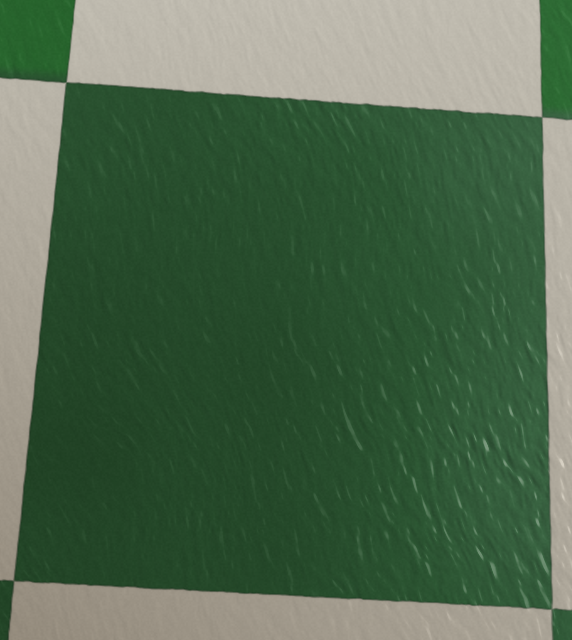
Write a Shadertoy shader that draws this texture.

```glsl
#define GREEN_DARK vec3(0.13, 0.26, 0.145)
#define GREEN_MID vec3(0.17, 0.33, 0.195)
#define GREEN_LIT vec3(0.25, 0.41, 0.285)
#define GREEN_VIVID vec3(0.15, 0.42, 0.17)
#define CREAM_SHADE vec3(0.53, 0.49, 0.43)
#define CREAM_LIT vec3(0.76, 0.745, 0.70)
#define GLINT vec3(0.62, 0.70, 0.62)
#define GRAIN_FREQ vec2(92.0, 36.0)
#define GRAIN_SLANT 0.28
#define RELIEF 0.10
#define SEAM_WIDTH 0.0022

float hash(vec2 p) {
    vec3 q = fract(p.xyx * 0.1031);
    q += dot(q, q.yzx + 33.33);
    return fract((q.x + q.y) * q.z);
}

float noise(vec2 p) {
    vec2 i = floor(p), f = fract(p);
    f = f * f * (3.0 - 2.0 * f);
    return mix(mix(hash(i), hash(i + vec2(1, 0)), f.x),
               mix(hash(i + vec2(0, 1)), hash(i + vec2(1, 1)), f.x), f.y);
}

// Height of the leather: short creases, stretched and bent
float leather(vec2 p) {
    p.x += GRAIN_SLANT * p.y + 0.06 * noise(p * 4.0) + 0.012 * noise(p * 17.0);
    vec2 q = p * GRAIN_FREQ + 50.0;
    return 0.65 * noise(q) + 0.35 * noise(q * 2.1 + 9.0);
}

// Perspective board coordinates: the central square spans 0..1
vec2 boardCoord(vec2 uv) {
    float left = 0.0138 + 0.1176 * uv.y;
    float right = 0.9662 - 0.0227 * uv.y;
    float bottom = 0.0936 - 0.047 * uv.x;
    float top = 0.8788 - 0.0658 * uv.x;
    return vec2((uv.x - left) / (right - left), (uv.y - bottom) / (top - bottom));
}

float blob(vec2 p, vec2 center, vec2 size) {
    vec2 d = (p - center) / size;
    return exp(-dot(d, d));
}

void mainImage(out vec4 fragColor, in vec2 fragCoord) {
    vec2 uv = fragCoord / iResolution.xy;
    vec2 p = fragCoord / iResolution.y;

    // Surface relief, lit from the upper right
    float height = leather(p);
    float relief = height - leather(p + vec2(0.0035, 0.0025));
    float patches = noise(p * 7.0 + 3.0);

    // Checker: triangle waves change sign at every square edge
    vec2 board = boardCoord(uv + 0.0025 * (height - 0.5));
    vec2 wave = 0.5 - abs(mod(board + 0.5, 2.0) - 1.0);
    vec2 side = clamp(wave * iResolution.y / 1.2, -1.0, 1.0);
    float isGreen = 0.5 + 0.5 * side.x * side.y;

    // Broad light and the glossy reflections
    float gloss = blob(uv, vec2(0.90, 0.27), vec2(0.25, 0.28));
    float sheen = blob(uv, vec2(0.62, 0.80), vec2(0.33, 0.16));
    float light = 0.04 + 0.6 * uv.x * uv.x + 0.38 * smoothstep(0.35, 1.0, uv.y)
                + 0.22 * gloss + 0.12 * (patches - 0.5);
    light = clamp(light, 0.0, 1.0);

    vec3 green = mix(GREEN_DARK, GREEN_MID, min(2.0 * light, 1.0));
    green = mix(green, GREEN_LIT, max(2.0 * light - 1.0, 0.0));
    green = mix(green, GREEN_VIVID, 0.7 * smoothstep(1.0, 1.03, board.y));

    float creamLight = 0.2 + 0.75 * uv.y + 0.4 * uv.x * (1.0 - uv.y);
    vec3 cream = mix(CREAM_SHADE, CREAM_LIT, creamLight);

    // Grain shading, strongest inside the reflections
    float strength = 0.25 + 0.9 * gloss + 0.55 * sheen + 0.3 * patches;
    green *= 1.0 + 3.0 * RELIEF * relief * strength;
    cream *= 1.0 + RELIEF * relief * (0.6 + gloss);

    // Bright crease edges
    float crease = smoothstep(0.14, 0.42, relief);
    float glint = crease * (0.05 + 0.6 * gloss + 0.2 * sheen * patches);
    green = mix(green, GLINT, glint);
    cream += 0.12 * crease * gloss;

    // Combine, with a faint dark seam along the edges
    vec3 color = mix(cream, green, isGreen);
    float seam = min(abs(wave.x), abs(wave.y)) / SEAM_WIDTH;
    color *= 1.0 - 0.18 * exp(-seam * seam);
    color += 0.018 * (noise(p * 380.0) - 0.5);
    fragColor = vec4(clamp(color, 0.0, 1.0), 1.0);
}
```
